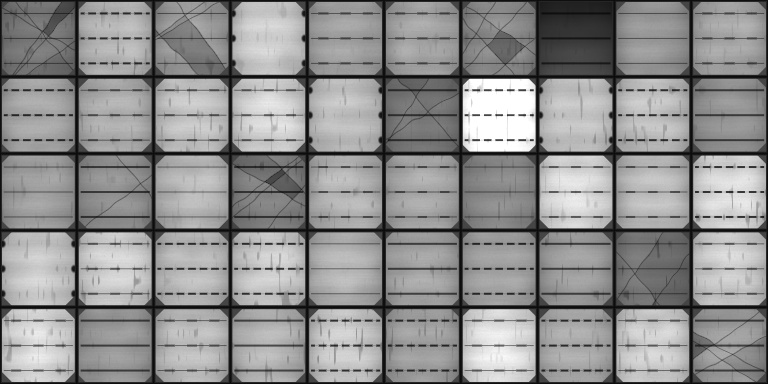
This pattern is drawn by a Shadertoy shader. Its source:

```glsl
// Wall of grey wafer cells with clipped corners, busbars, dashes, edge dots and cracks.
#define COLUMNS 10.0
#define ROWS 5.0
#define CELL_HALF 0.474      // half width of the lit wafer, in cell units
#define BAR_PITCH 0.325      // distance between the three busbars
#define THIN_BAR 0.006       // half thickness of a fine busbar
#define THICK_BAR 0.013      // half thickness of dashes and heavy busbars
#define CRACKED_END 8.0      // ranks below this are cracked
#define DOTTED_END 12.0      // then edge dots
#define DASHED_END 23.0      // then heavy dashes
#define FINE_END 40.0        // then fine bars with dashes, the rest plain bars
#define BRIGHT_RANK 22.0
#define DARK_RANK 39.0

float hash(vec2 p) {
    vec3 q = fract(p.xyx * 0.1031);
    q += dot(q, q.yzx + 33.33);
    return fract((q.x + q.y) * q.z);
}

float noise(vec2 p) {
    vec2 i = floor(p), f = fract(p);
    f = f * f * (3.0 - 2.0 * f);
    return mix(mix(hash(i), hash(i + vec2(1, 0)), f.x),
               mix(hash(i + vec2(0, 1)), hash(i + vec2(1, 1)), f.x), f.y);
}

float box(vec2 p, vec2 halfSize) {
    vec2 d = abs(p) - halfSize;
    return length(max(d, 0.0)) + min(max(d.x, d.y), 0.0);
}

float cover(float d, float pixel) {
    return clamp(0.5 - d / pixel, 0.0, 1.0);
}

// Shuffles the cells so that each rank from 0 to 49 occurs once.
float cellRank(float column, float row) {
    return floor(mod(7.0 * column + 10.0 * column * column + 20.0 * row + 0.5, COLUMNS * ROWS));
}

float cellTone(float rank, float pick) {
    if (rank == DARK_RANK) return 0.22;
    if (rank == BRIGHT_RANK) return 1.08;
    if (rank < CRACKED_END) return mix(0.44, 0.62, pick);
    if (rank < DOTTED_END) return mix(0.72, 0.80, pick);
    if (rank < FINE_END) return mix(0.60, 0.87, pick);
    return mix(0.50, 0.73, pick);
}

float dashes(vec2 p, float pitch, float halfLength, float pixel) {
    p.x -= pitch * round(p.x / pitch);
    return cover(box(p, vec2(halfLength, THICK_BAR)), pixel);
}

// Darkness of the three busbars, or of the contact dots at both edges.
float busbars(vec2 p, float rank, float pixel) {
    p.y -= BAR_PITCH * clamp(round(p.y / BAR_PITCH), -1.0, 1.0);
    if (rank >= CRACKED_END && rank < DOTTED_END) {
        float d = length((vec2(abs(p.x) - 0.465, p.y)) * vec2(1.0, 0.8));
        return 0.85 * smoothstep(0.052, 0.018, d);
    }
    float span = cover(abs(p.x) - 0.45, pixel);
    float fine = 0.50 * cover(abs(p.y) - THIN_BAR, pixel);
    if (rank >= DOTTED_END && rank < DASHED_END)
        return span * max(0.4 * fine, 0.75 * dashes(p, 0.15, 0.050, pixel));
    if (rank >= DASHED_END && rank < FINE_END && rank != DARK_RANK)
        return span * max(fine, 0.58 * dashes(p, 0.29, 0.065, pixel));
    float heavy = 0.60 * cover(abs(p.y) - THICK_BAR, pixel);
    return span * mix(fine, heavy, mod(rank, 2.0));
}

// Light left after random fracture lines and the dull shards between them.
float cracks(vec2 p, vec2 seed, float damage, float pixel) {
    float light = 1.0, shard = 0.0;
    p += 0.035 * (vec2(noise(p * 7.0 + seed), noise(p * 7.0 + seed + 40.0)) - 0.5);
    for (float i = 0.0; i < 5.0; i++) {
        if (i > 1.5 + 3.5 * damage) break;
        float slope = mix(0.5, 1.1, hash(seed + i * 3.7)) * (mod(i, 2.0) * 2.0 - 1.0);
        vec2 normal = vec2(cos(slope), sin(slope));
        float d = dot(p, normal) - 0.65 * (hash(seed + i * 5.3 + 9.0) - 0.5);
        light *= 1.0 - 0.38 * cover(abs(d) - 0.006, pixel);
        shard += step(0.0, d) * exp2(i);
    }
    float dull = smoothstep(0.55, 1.0, hash(seed + shard * 1.7));
    return light * (1.0 - 0.55 * damage * dull);
}

void mainImage(out vec4 fragColor, in vec2 fragCoord) {
    vec2 grid = fragCoord / iResolution.xy * vec2(COLUMNS, ROWS);
    vec2 id = floor(grid), p = fract(grid) - 0.5;
    float pixel = ROWS / iResolution.y;
    float rank = cellRank(id.x, ROWS - 1.0 - id.y);
    vec2 seed = id * 17.0 + 5.0;

    // Uneven glow: soft edges, bands between bars, stains and fine grain
    float light = cellTone(rank, hash(seed));
    vec2 edge = p * p;
    light *= 1.04 - 0.45 * edge.x - 1.6 * edge.x * edge.x - 0.35 * edge.y;
    light *= 1.0 - 0.035 * cos(6.28318 * p.y / BAR_PITCH);
    light *= 0.95 + 0.10 * noise(p * 4.0 + seed);
    light *= 0.985 + 0.03 * noise(vec2(p.x * 3.0, p.y * 55.0) + seed);
    light *= 0.985 + 0.03 * noise(p * 70.0 + seed);
    float streak = smoothstep(0.76, 0.96, noise(vec2(p.x * 28.0, p.y * 6.0) + seed));
    light *= 1.0 - 0.28 * streak * hash(seed + 2.0);
    if (rank == DARK_RANK) light *= 1.0 - 0.9 * p.y;
    if (rank < CRACKED_END) light *= cracks(p, seed, 1.0 - rank / CRACKED_END, pixel);
    light *= 1.0 - busbars(p, rank, pixel);

    // Dull clipped corners, then the black gap with a faint margin
    float clipSize = mix(0.08, 0.13, hash(seed + 3.0));
    float corner = (abs(p.x) + abs(p.y) - 2.0 * CELL_HALF + clipSize) * 0.7071;
    light = mix(min(light, 0.27), light, cover(corner, pixel));
    float gap = mix(0.17, 0.05, smoothstep(CELL_HALF, 0.497, max(abs(p.x), abs(p.y))));
    light = mix(gap, light, cover(box(p, vec2(CELL_HALF)), pixel));

    fragColor = vec4(vec3(clamp(light, 0.0, 1.0)), 1.0);
}
```
